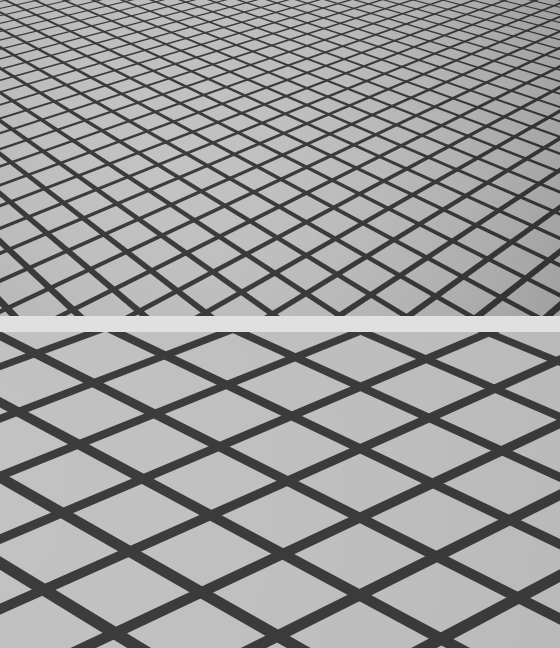
Top: the whole. Bottom: its middle third, enlarged.
This pattern is drawn by a Shadertoy shader. Its source:

```glsl
// Draws a square grid of dark lines on a pale grey floor seen in perspective.

const float FOCAL = 2.407;          // focal length in canvas heights
const float PITCH = 0.4985;         // downward tilt of the camera
const float CAMERA_HEIGHT = 10.56;  // in grid cells
const float GRID_ANGLE = 0.8184;    // turn of the grid from the view direction
const vec2 GRID_ORIGIN = vec2(0.026, 18.168);
const float LINE_WIDTH = 0.15;      // in grid cells
const vec3 FLOOR_COLOR = vec3(0.76);
const vec3 LINE_COLOR = vec3(0.235);

// Where the view ray meets the floor: x to the right, y away from the camera.
vec2 floorPoint(vec2 screen, float focal, float pitch, float height) {
    float s = sin(pitch), c = cos(pitch);
    float reach = height / (focal * s - screen.y * c);
    return reach * vec2(screen.x, focal * c + screen.y * s);
}

// Turns floor coordinates into the two axes of the grid.
vec2 gridAxes(vec2 q, float angle) {
    float s = sin(angle), c = cos(angle);
    return vec2(q.x * c - q.y * s, q.x * s + q.y * c);
}

// Share of a pixel footprint covered by a line centred on each integer.
float lineCoverage(float coord, float width, float footprint) {
    float d = abs(fract(coord + 0.5) - 0.5);
    float halfLine = 0.5 * width;
    float halfPixel = 0.5 * footprint;
    float overlap = min(d + halfPixel, halfLine) - max(d - halfPixel, -halfLine);
    return clamp(overlap / footprint, 0.0, 1.0);
}

// Soft light that fades away from its centre.
float lightFalloff(vec2 screen, vec2 center, float strength) {
    vec2 offset = screen - center;
    return 1.0 - strength * dot(offset, offset);
}

void mainImage(out vec4 fragColor, in vec2 fragCoord) {
    vec2 screen = (fragCoord - 0.5 * iResolution.xy) / iResolution.y;

    // Floor position in grid cells, with the size of one pixel on each axis
    vec2 ground = floorPoint(screen, FOCAL, PITCH, CAMERA_HEIGHT);
    vec2 cell = gridAxes(ground - GRID_ORIGIN, GRID_ANGLE);
    vec2 dx = dFdx(cell), dy = dFdy(cell);
    vec2 footprint = sqrt(dx * dx + dy * dy);

    // Union of both line families
    float lineA = lineCoverage(cell.x, LINE_WIDTH, footprint.x);
    float lineB = lineCoverage(cell.y, LINE_WIDTH, footprint.y);
    float lines = 1.0 - (1.0 - lineA) * (1.0 - lineB);

    // Colour and lighting
    vec3 color = mix(FLOOR_COLOR, LINE_COLOR, lines);
    color *= lightFalloff(screen, vec2(-0.35, 0.0), 0.098);
    fragColor = vec4(color, 1.0);
}
```
